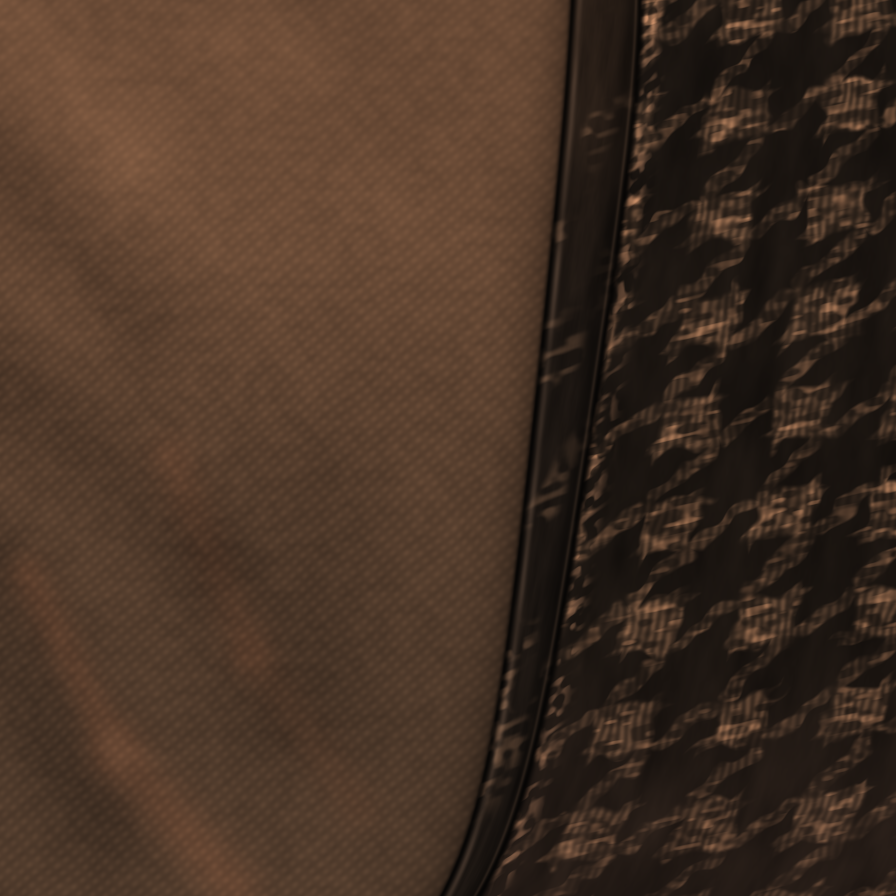
Write a WebGL 1 fragment shader that draws this texture.

```glsl
precision highp float;
uniform vec2 u_resolution;

float hash(vec2 p) {
  p = fract(p * vec2(0.1031, 0.1130));
  p += dot(p, p.yx + 33.33);
  return fract((p.x + p.y) * p.x * 37.0);
}

float noise(vec2 p) {
  vec2 i = floor(p), f = fract(p);
  f = f * f * (3.0 - 2.0 * f);
  return mix(mix(hash(i), hash(i + vec2(1.0, 0.0)), f.x),
             mix(hash(i + vec2(0.0, 1.0)), hash(i + 1.0), f.x), f.y);
}

float fbm(vec2 p) {
  float sum = 0.0, amp = 0.5;
  for (int i = 0; i < 4; i++) {
    sum += amp * noise(p);
    p = p * 2.03 + 17.0;
    amp *= 0.5;
  }
  return sum;
}

// Soft ridge along a segment
float fold(vec2 p, vec2 a, vec2 b, float width) {
  vec2 ab = b - a;
  float h = clamp(dot(p - a, ab) / dot(ab, ab), 0.0, 1.0);
  float d = length(p - a - ab * h) / width;
  return exp(-d * d);
}

float line(float d, float width) {
  return exp(-d * d / (width * width));
}

// Smooth lining with diagonal twill and draped folds
vec3 lining(vec2 p, float edgeGap) {
  vec3 col = mix(vec3(0.315, 0.232, 0.172), vec3(0.405, 0.285, 0.205), smoothstep(0.1, 0.95, p.y));
  float shade = 1.0 + 0.16 * fold(p, vec2(-0.02, 1.0), vec2(0.14, 0.83), 0.06);
  shade += 0.10 * fold(p, vec2(0.27, 0.97), vec2(0.34, 0.93), 0.05);
  shade += 0.06 * fold(p, vec2(0.10, 0.72), vec2(0.42, 0.74), 0.12);
  shade -= 0.15 * fold(p, vec2(-0.02, 0.83), vec2(0.16, 0.64), 0.045);
  shade -= 0.17 * fold(p, vec2(0.0, 0.58), vec2(0.23, 0.38), 0.055);
  shade -= 0.12 * fold(p, vec2(0.23, 0.38), vec2(0.31, 0.20), 0.05);
  shade -= 0.20 * fold(p, vec2(-0.02, 0.37), vec2(0.12, 0.09), 0.055);
  shade -= 0.10 * fold(p, vec2(0.37, 0.46), vec2(0.36, 0.20), 0.07);
  float warm = fold(p, vec2(0.03, 0.36), vec2(0.13, 0.16), 0.022)
             + fold(p, vec2(0.13, 0.16), vec2(0.26, 0.01), 0.032)
             + 0.7 * fold(p, vec2(0.19, 0.49), vec2(0.28, 0.27), 0.025)
             + 0.5 * fold(p, vec2(0.28, 0.27), vec2(0.40, 0.10), 0.025);
  shade += 0.16 * warm;
  vec2 along = vec2(p.x * 0.8 + p.y * 0.6, p.y * 0.8 - p.x * 0.6);
  shade += 0.16 * (fbm(along * vec2(16.0, 4.0)) - 0.47);
  shade += 0.10 * (noise(p * vec2(75.0, 110.0)) - 0.5);

  // Broken diagonal threads
  vec2 w = p + 0.004 * vec2(noise(p * 22.0), noise(p * 22.0 + 9.0));
  float rib = sin(6.2832 * dot(w, vec2(62.0, -78.0)));
  float cross = sin(6.2832 * dot(w, vec2(68.0, 50.0)));
  float weave = rib * (0.65 + 0.35 * cross) + 0.3 * cross;
  shade += weave * mix(0.075, 0.04, smoothstep(0.5, 1.0, p.y));

  shade *= 1.0 - 0.38 * exp(-edgeGap / 0.022);
  return col * shade * mix(vec3(1.0), vec3(1.05, 0.98, 0.95), clamp(warm, 0.0, 1.0));
}

// Dark edging between the two seams
vec3 edging(vec2 p, float t, float gap) {
  vec3 col = mix(vec3(0.105, 0.082, 0.066), vec3(0.16, 0.117, 0.088), smoothstep(0.55, 1.0, p.y));
  col *= 0.7 + 0.6 * fbm(vec2(t * 7.0 - p.y * 4.0, p.y * 16.0));
  float patches = smoothstep(0.52, 0.85, noise(vec2(t * 2.0, p.y * 19.0 - t * 0.8)));
  float strands = smoothstep(0.3, 0.85, noise(vec2(t * 5.0 + p.y * 25.0, p.y * 115.0 - t * 3.0)));
  col += vec3(0.25, 0.18, 0.13) * patches * strands * (1.0 - 0.6 * t);
  col += vec3(0.14, 0.11, 0.09) * line(gap - 0.009, 0.0035) * (0.5 + 0.5 * noise(vec2(3.0, p.y * 20.0)));
  return col * (1.0 - 0.45 * smoothstep(0.5, 0.95, t));
}

// Coarse houndstooth that follows the outer seam
vec3 tweed(vec2 p, float s) {
  vec2 q = vec2((s - 0.09 - 0.03 * p.y) / 0.126, (p.y - 0.0625 - 0.08 * s) / 0.1142);
  q += 0.14 * (vec2(noise(p * 45.0), noise(p * 45.0 + 31.0)) - 0.5);
  vec2 band = smoothstep(-0.2, 0.25, cos(6.2832 * q));
  float twill = smoothstep(-0.1, 0.6, cos(12.5664 * (q.x - q.y)));
  float tooth = mix(band.x * band.y, max(band.x, band.y), 0.62 * twill);

  vec2 y = vec2(p.x * 70.0 + p.y * 12.0, p.y * 145.0 - s * 35.0);
  float yarn = smoothstep(0.25, 0.85, noise(y));
  float slub = smoothstep(0.55, 0.95, noise(y * vec2(0.8, 1.1) + 40.0));
  float warp = 0.75 + 0.25 * sin(6.2832 * (s * 105.0 + noise(p * 30.0)));
  float fade = smoothstep(0.0, 0.35, p.y);
  vec3 ground = mix(vec3(0.145, 0.108, 0.087), vec3(0.103, 0.08, 0.063), fade);
  ground *= 0.65 + 0.7 * fbm(vec2(s * 38.0, p.y * 13.0));
  vec3 thread = vec3(0.30, 0.213, 0.153) * (0.30 + 0.70 * yarn) * warp + vec3(0.27, 0.185, 0.13) * slub;
  vec3 col = ground + thread * tooth * mix(0.72, 1.0, fade);

  // Flecks on the rolled edge
  float flecks = smoothstep(0.45, 0.85, noise(vec2(s * 110.0 + p.y * 25.0, p.y * 120.0 - s * 90.0)));
  col += vec3(0.27, 0.19, 0.14) * flecks * line(s - 0.012, 0.011);
  return col;
}

void main() {
  vec2 p = gl_FragCoord.xy / u_resolution;
  float curl = exp(-9.0 * p.y), top = pow(p.y, 8.0);
  float inner = 0.54 + 0.105 * p.y - 0.048 * curl - 0.007 * top;
  float outer = 0.585 + 0.147 * p.y - 0.049 * curl - 0.016 * top;
  float gap = p.x - inner, s = p.x - outer;

  vec3 col = lining(p, max(-gap, 0.0));
  col = mix(col, edging(p, clamp(gap / (outer - inner), 0.0, 1.0), gap), smoothstep(-0.0015, 0.0015, gap));
  col = mix(col, tweed(p, s), smoothstep(-0.002, 0.002, s));

  // Seam grooves
  col *= 1.0 - 0.7 * line(gap - 0.001, 0.0035);
  col *= 1.0 - 0.65 * line(s, 0.004);
  col += vec3(0.09, 0.068, 0.052) * line(s + 0.006, 0.002);
  gl_FragColor = vec4(col, 1.0);
}
```
